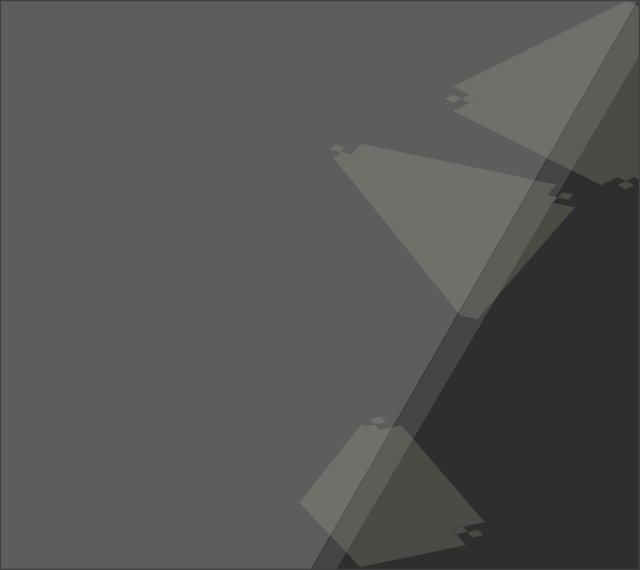
A WebGL 2 fragment shader for this background:

```glsl
#version 300 es
precision highp float;
// Grey wall split by a slanted band, with three translucent notched shards in a thin frame.

uniform vec2 u_resolution;
out vec4 outColor;

// Lengths are in canvas heights.
const vec3 WALL_COLOR = vec3(0.363);
const vec3 BAND_COLOR = vec3(0.270);
const vec3 DARK_COLOR = vec3(0.180);
const vec3 FRAME_COLOR = vec3(0.255);
const vec3 SHARD_COLOR = vec3(0.75, 0.75, 0.645);
const float SHARD_ALPHA = 0.2;
const float SEAM_ALPHA = 0.3;
const float SEAM_WIDTH = 0.0018;
const float FRAME_WIDTH = 0.0022;
const float CELLS = 24.0;       // cells along each shard side
const float NOTCH = 3.0;        // cells cut from a corner

// Slanted edges: x at the bottom, x gained per unit of height.
const vec2 BAND_LEFT = vec2(0.5453, 0.575);
const vec2 BAND_RIGHT = vec2(0.5901, 0.5895);

float cross2(vec2 a, vec2 b) {
    return a.x * b.y - a.y * b.x;
}

// Smooth coverage, one pixel wide, of the region where d < 0.
float coverage(float d, float pixel) {
    return clamp(0.5 - d / pixel, 0.0, 1.0);
}

// Signed distance to a slanted edge, positive on its right.
float slantDistance(vec2 p, vec2 edge) {
    return (p.x - edge.x - edge.y * p.y) / length(vec2(1.0, edge.y));
}

// Distance past a cutting line; the kept side lies left of its direction.
float cutDistance(vec2 p, vec2 start, vec2 direction) {
    return -cross2(normalize(direction), p - start);
}

float squareDistance(vec2 q, vec2 center, float halfSize) {
    vec2 d = abs(q - center) - halfSize;
    return max(d.x, d.y);
}

// Parallelogram with notched ends on its first side and loose cells in each notch.
float shard(vec2 p, vec2 corner, vec2 sideU, vec2 sideV) {
    vec2 r = p - corner;
    vec2 q = vec2(cross2(r, sideV), cross2(sideU, r)) / cross2(sideU, sideV);
    q.x = 0.5 - abs(q.x - 0.5);
    q *= CELLS;
    float d = max(max(-q.x, -q.y), q.y - CELLS);
    d = max(d, NOTCH - max(q.x, q.y));
    for (float i = 1.5; i < NOTCH; i++) {
        d = min(d, squareDistance(q, vec2(i), 0.5));
    }
    return coverage(d, max(fwidth(d), 1e-5));
}

void main() {
    vec2 p = gl_FragCoord.xy / u_resolution.y;
    float aspect = u_resolution.x / u_resolution.y;
    float pixel = 1.0 / u_resolution.y;

    // Wall, band and dark side, with a thin seam on each edge
    float left = slantDistance(p, BAND_LEFT);
    float right = slantDistance(p, BAND_RIGHT);
    vec3 color = mix(BAND_COLOR, WALL_COLOR, coverage(left, pixel));
    color = mix(color, DARK_COLOR, coverage(-right, pixel));
    float seam = coverage(abs(left) - 0.5 * SEAM_WIDTH, pixel);
    seam = max(seam, 0.6 * coverage(abs(right) - 0.5 * SEAM_WIDTH, pixel));
    color *= 1.0 - SEAM_ALPHA * seam;

    // Upper shard
    float shards = shard(p, vec2(0.7515, 0.8268), vec2(0.3465, -0.1732), vec2(0.3480, 0.1718));

    // Middle shard, cut along its left
    float middle = shard(p, vec2(0.5766, 0.7598), vec2(0.4564, -0.0956), vec2(-0.1953, -0.2241));
    float middleCut = cutDistance(p, vec2(0.5833, 0.7251), vec2(0.2251, -0.2792));
    shards = max(shards, middle * coverage(middleCut, pixel));

    // Lower shard, cut to a point on its left
    float lower = shard(p, vec2(0.6798, 0.2822), vec2(0.1944, -0.2266), vec2(-0.4561, -0.0950));
    vec2 tip = vec2(0.5249, 0.1184);
    float lowerCut = max(cutDistance(p, tip, vec2(-0.1096, -0.1374)),
                         cutDistance(p, tip, vec2(0.1067, -0.1126)));
    shards = max(shards, lower * coverage(lowerCut, pixel));
    color = mix(color, SHARD_COLOR, SHARD_ALPHA * shards);

    // Frame
    vec2 margin = min(p, vec2(aspect, 1.0) - p);
    float frame = coverage(min(margin.x, margin.y) - FRAME_WIDTH, pixel);
    color = mix(color, FRAME_COLOR, frame);

    outColor = vec4(color, 1.0);
}
```
